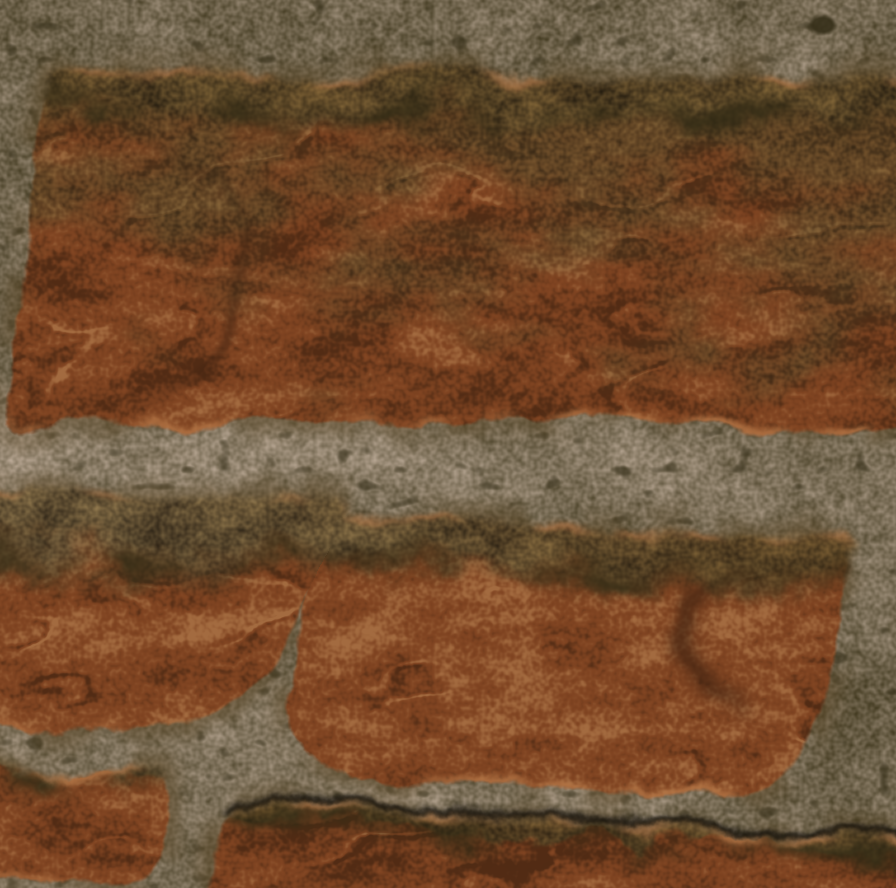
Give the GLSL for this texture, as a Shadertoy shader.

```glsl
// Close view of old brickwork: a few chipped red bricks in gritty grey mortar.
// Sheared rounded boxes with noisy outlines form the bricks; embossed gradient
// noise and flake contours give worn faces, and ledges of moss line the tops.

const vec3 CLAY_DARK = vec3(0.32, 0.17, 0.08);
const vec3 CLAY = vec3(0.50, 0.265, 0.13);
const vec3 CLAY_LIGHT = vec3(0.64, 0.42, 0.25);
const vec3 MOSS = vec3(0.35, 0.275, 0.15);
const vec3 MOSS_DARK = vec3(0.19, 0.165, 0.08);
const vec3 MORTAR_DARK = vec3(0.36, 0.32, 0.225);
const vec3 MORTAR_LIGHT = vec3(0.62, 0.56, 0.48);

const int BRICKS = 5;
// Centre xy, half size zw
const vec4 BOX[BRICKS] = vec4[](
    vec4(0.63, 0.720, 0.60, 0.197), vec4(0.02, 0.315, 0.32, 0.135),
    vec4(0.63, 0.260, 0.30, 0.150), vec4(-0.06, 0.083, 0.245, 0.066),
    vec4(0.72, -0.066, 0.50, 0.134));
// Horizontal shear, slope, ledge depth, lightness
const vec4 STYLE[BRICKS] = vec4[](
    vec4(0.117, 0.0, 0.045, 0.0), vec4(0.5, -0.04, 0.080, 0.20),
    vec4(0.2, -0.06, 0.055, 0.23), vec4(0.0, -0.08, 0.012, 0.12),
    vec4(0.2, -0.06, 0.012, -0.05));

vec2 hashGradient(vec2 cell) {
    vec3 h = fract(cell.xyx * vec3(0.1031, 0.1030, 0.0973));
    h += dot(h, h.yzx + 33.33);
    float angle = 6.2832 * fract((h.x + h.y) * h.z);
    return vec2(cos(angle), sin(angle));
}
// Gradient noise, roughly -0.7 to 0.7
float noise(vec2 p) {
    vec2 i = floor(p), f = fract(p), e = vec2(1, 0);
    vec2 u = f * f * f * (f * (f * 6.0 - 15.0) + 10.0);
    float a = dot(hashGradient(i), f), b = dot(hashGradient(i + e), f - e);
    float c = dot(hashGradient(i + e.yx), f - e.yx);
    float d = dot(hashGradient(i + 1.0), f - 1.0);
    return mix(mix(a, b, u.x), mix(c, d, u.x), u.y);
}
float fbm(vec2 p) {
    float sum = 0.0, amp = 0.6;
    for (int i = 0; i < 4; i++, amp *= 0.5) {
        sum += amp * noise(p);
        p = mat2(1.6, 1.2, -1.2, 1.6) * p + 7.3;
    }
    return sum;
}
float bump(float x, float width) { return exp(-x * x / (width * width)); }

float roundBox(vec2 p, vec2 halfSize, float r) {
    vec2 q = abs(p) - halfSize + r;
    return length(max(q, 0.0)) + min(max(q.x, q.y), 0.0) - r;
}
// Curved fracture: part of a circle facing the given side
float crease(vec2 p, vec2 centre, float r, float side, float width) {
    vec2 v = p - centre;
    return bump(length(v) - r, width) * smoothstep(0.0, 0.9, side * v.x / r);
}
// Chipped relief: slanted ridges over a broad rolling surface
float relief(vec2 p) {
    vec2 q = vec2(p.x - 0.5 * p.y, p.y + 0.15 * p.x) * vec2(6.0, 13.0);
    return 0.6 * fbm(q) - 0.5 * abs(noise(q * 0.8 + 0.7 * fbm(q * 0.6 + 4.0)));
}
// Broken flake edges: a light lip beside a dark drop, present in patches
float flakes(vec2 p) {
    float level = fract(3.2 * fbm(vec2(p.x - 0.4 * p.y, p.y) * vec2(3.2, 6.5) + 41.0));
    float patches = smoothstep(-0.12, 0.25, noise(p * 8.0 + 9.0));
    return patches * (bump(level - 0.58, 0.06) - bump(level - 0.42, 0.08));
}
vec3 mortarColor(vec2 p, float grain) {
    float bed = bump(p.y - 0.48, 0.07) * mix(0.5, 0.2, p.x);
    float low = 0.22 * smoothstep(0.35, 0.15, p.y) * smoothstep(1.0, 0.6, p.x);
    float light = 0.33 + bed + low + 0.6 * fbm(p * 7.0) + 0.4 * fbm(p * 32.0) + 0.6 * grain;
    vec3 col = mix(MORTAR_DARK, MORTAR_LIGHT, light);
    float pits = smoothstep(0.28, 0.55, noise(p * vec2(38.0, 52.0)));
    return mix(col, MOSS_DARK, 0.6 * pits);
}
vec3 clayColor(vec2 p, float tone, float grain) {
    float shade = relief(p) - relief(p + vec2(-0.004, 0.009));
    float v = 0.46 + tone + 0.85 * fbm(p * vec2(8.0, 12.0) + 3.0) + 1.9 * shade;
    v += 0.42 * grain + 0.35 * flakes(p);
    vec3 col = mix(CLAY_DARK, CLAY, smoothstep(-0.05, 0.62, v));
    col = mix(col, CLAY_LIGHT, smoothstep(0.55, 1.2, v));
    vec2 w = p + 0.035 * vec2(fbm(p * 9.0), fbm(p * 9.0 + 5.0));
    float crack = crease(w, vec2(0.12, 0.70), 0.155, 1.0, 0.009)
                + 1.3 * crease(w, vec2(0.85, 0.285), 0.08, -1.0, 0.014);
    return mix(col, CLAY_DARK * 0.8, min(0.5 * crack, 0.8));
}
void mainImage(out vec4 fragColor, in vec2 fragCoord) {
    vec2 p = fragCoord / iResolution.xy;
    float grain = 0.85 * noise(p * 190.0) + 0.65 * noise(p * 105.0 + 31.0) + 0.4 * noise(p * 55.0);
    vec2 wobble = vec2(fbm(p * 9.0 + 11.0), fbm(p * vec2(8.0, 7.0) + 23.0));
    vec2 warped = p + wobble * vec2(0.02, 0.034) + 0.006 * fbm(p * 45.0);

    // Nearest brick: distance, depth below its top and above its foot, style
    float d = 1e3;
    vec2 depth = vec2(0.0);
    vec4 style = STYLE[0];
    for (int i = 0; i < BRICKS; i++) {
        vec2 local = warped - BOX[i].xy;
        local -= STYLE[i].xy * local.yx;
        float worn = local.y < 0.0 ? max(STYLE[i].w, 0.0) * 0.35 : 0.0;
        float di = roundBox(local, BOX[i].zw, 0.022 + worn);
        if (di < d) {
            d = di;
            depth = BOX[i].w + vec2(-local.y, local.y);
            style = STYLE[i];
        }
    }
    // Mossy ledge ending in a dark, uneven line; stains spread to the right
    vec3 clay = clayColor(p, style.w, grain);
    float stain = smoothstep(0.66, 1.0, p.y + 0.16 * p.x + 0.5 * fbm(p * vec2(7.0, 11.0)));
    clay = mix(clay, MOSS * (0.55 + 0.9 * clay.r + 0.3 * grain), 0.75 * stain);
    float down = depth.x + 0.05 * fbm(p * 11.0 + 5.0);
    float ledge = 1.0 - smoothstep(0.6, 1.35, down / style.z);
    vec3 moss = mix(MOSS, MORTAR_DARK * 1.1, 3.0 * style.w * smoothstep(0.9, 0.1, p.x));
    moss *= 0.95 + 0.4 * grain + 0.7 * fbm(p * vec2(14.0, 24.0));
    clay = mix(clay, moss, 0.92 * ledge);
    float line = bump(down - style.z, 0.016) * smoothstep(-0.25, 0.3, fbm(p * 8.0 + 17.0));
    clay = mix(clay, MOSS_DARK, 0.8 * line);

    // Patchy pale rims, thin shadow over the narrow-ledged bricks, a pebble
    float patchy = smoothstep(-0.15, 0.3, noise(p * 13.0 + 3.0));
    float rim = bump(d + 0.003, 0.006) * smoothstep(0.03, 0.0, min(depth.x, depth.y));
    clay = mix(clay, CLAY_LIGHT * 1.12, 0.75 * rim * patchy);
    vec3 mortar = mortarColor(p, grain);
    mortar = mix(mortar, MOSS, 0.5 * bump(d, 0.02) * (1.0 - patchy));
    float shadow = bump(d - 0.003, 0.006) * smoothstep(0.012, -0.002, depth.x);
    mortar *= 1.0 - 0.7 * shadow * step(style.z, 0.02) * step(0.2, p.x);
    float pebble = length((p - vec2(0.918, 0.972)) * vec2(1.0, 1.4));
    mortar = mix(mortar, MOSS_DARK, 0.85 * smoothstep(0.019, 0.010, pebble));

    float soft = max(mix(0.003, 0.009, ledge), 1.0 / iResolution.y);
    fragColor = vec4(clamp(mix(clay, mortar, smoothstep(-soft, soft, d)), 0.0, 1.0), 1.0);
}
```
